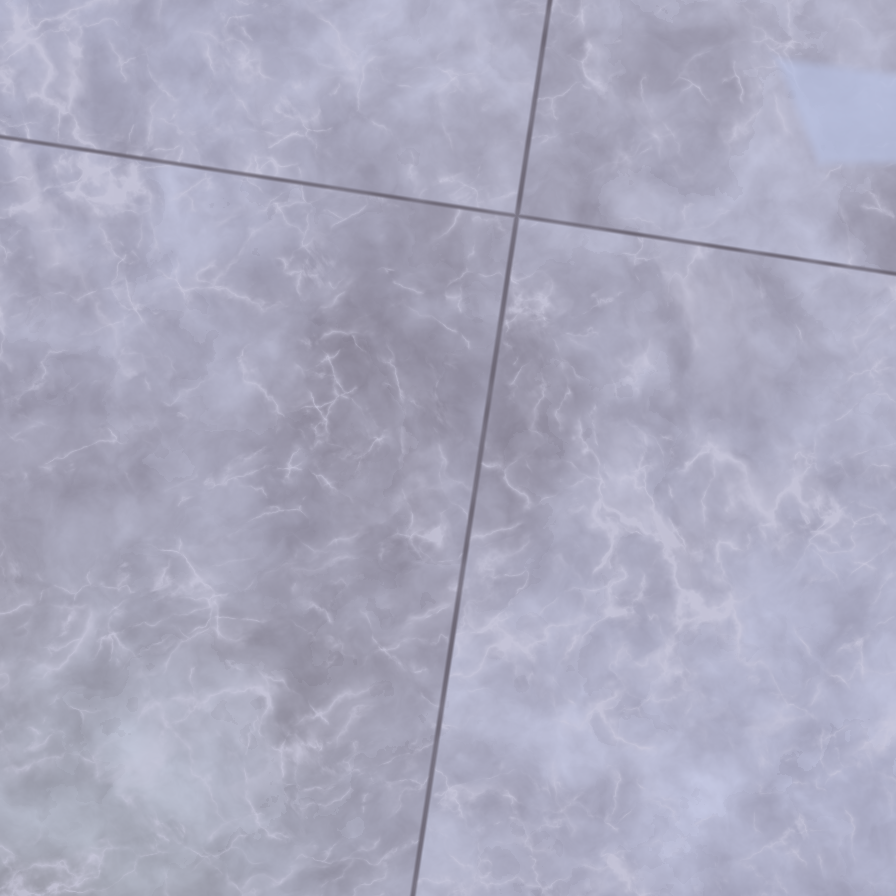
Reproduce this texture procedurally as a WebGL 2 fragment shader.

```glsl
#version 300 es
precision highp float;
// Grey-lilac marble floor: large tilted tiles meeting at one crossing, broken pale veins, window sheen.

#define CROSSING vec2(0.577, 0.759)
#define TILT 0.152
#define TILE_SIZE 1.2
#define JOINT_HALF vec2(0.0027, 0.0021)
#define JOINT_COLOR vec3(0.42, 0.40, 0.455)
#define STONE_DARK vec3(0.535, 0.52, 0.59)
#define STONE_LIGHT vec3(0.755, 0.76, 0.845)
#define VEIN_COLOR vec3(0.79, 0.785, 0.86)
#define SHEEN_COLOR vec3(0.72, 0.755, 0.88)
#define CLOUD_SCALE 4.5
#define VEIN_SCALE 5.0
#define VEIN_STRENGTH 0.75

uniform vec2 u_resolution;
out vec4 fragColor;

vec2 hash2(vec2 p) {
    vec3 h = fract(p.xyx * vec3(0.1031, 0.1030, 0.0973));
    h += dot(h, h.yzx + 33.33);
    return fract((h.xx + h.yz) * h.zy);
}

float valueNoise(vec2 p) {
    vec2 i = floor(p), f = fract(p);
    f = f * f * (3.0 - 2.0 * f);
    float low = mix(hash2(i).x, hash2(i + vec2(1, 0)).x, f.x);
    float high = mix(hash2(i + vec2(0, 1)).x, hash2(i + 1.0).x, f.x);
    return mix(low, high, f.y);
}

float fbm(vec2 p) {
    float sum = 0.0, amp = 0.52;
    for (int i = 0; i < 5; i++) {
        sum += amp * valueNoise(p);
        p = mat2(1.6, 1.2, -1.2, 1.6) * p + 7.3;
        amp *= 0.5;
    }
    return sum;
}

// Cellular noise: x = gap between the two nearest centres, y = random value of the cell.
vec2 cellular(vec2 p) {
    vec2 base = floor(p);
    float nearest = 9.0, second = 9.0, id = 0.0;
    for (int y = -1; y <= 1; y++)
    for (int x = -1; x <= 1; x++) {
        vec2 c = base + vec2(x, y);
        vec2 h = hash2(c);
        float d = length(c + h - p);
        if (d < nearest) { second = nearest; nearest = d; id = fract(h.x * 7.0 + h.y * 5.0); }
        else second = min(second, d);
    }
    return vec2(second - nearest, id);
}

// Short soft cracks running mostly along one direction
float streaks(vec2 p, float angle, float scale, vec2 bend) {
    float c = cos(angle), s = sin(angle);
    vec2 q = mat2(c, -s, s, c) * p * scale * vec2(0.75, 1.5);
    float gap = cellular(q + bend).x;
    float core = exp(-gap * 16.0) + 0.35 * exp(-gap * 5.0);
    float patches = smoothstep(0.46, 0.68, fbm(q * 0.9 + 19.0));
    float breaks = smoothstep(0.36, 0.64, fbm(q * 3.5 + 71.0));
    return core * patches * breaks;
}

float glow(vec2 uv, vec2 center, float falloff) {
    vec2 d = uv - center;
    return exp(-falloff * dot(d, d));
}

vec3 marble(vec2 p, vec2 uv) {
    vec2 warp = vec2(fbm(p * 6.0), fbm(p * 6.0 + 31.7)) - 0.5;
    vec2 jitter = vec2(fbm(p * 30.0 + 3.1), fbm(p * 30.0 + 57.0)) - 0.5;

    // Clouds, mottling, fine grain and broken fragments
    float clouds = fbm(p * CLOUD_SCALE + warp * 0.8) - 0.5;
    float mottle = fbm(p * 17.0 + warp * 2.0) - 0.5;
    float grain = fbm(p * 48.0 + jitter * 2.0) - 0.5;
    float shard = cellular(p * 6.5 + warp * 2.0 + jitter).y - 0.5;
    float tone = 0.46 + clouds * 0.85 + mottle * 0.62 + grain * 0.32 + shard * 0.13;

    // Room light: brighter at two corners, greener at a third
    float light = glow(uv, vec2(0.03, 0.95), 9.0) + glow(uv, vec2(0.95, 0.12), 5.0);
    tone += 0.17 * light - 0.10 * glow(uv, vec2(0.4, 0.65), 12.0);
    vec3 color = mix(STONE_DARK, STONE_LIGHT, clamp(tone, 0.0, 1.1));
    color += vec3(-0.006, 0.001, 0.016) * (light + clouds);
    color += vec3(-0.012, 0.004, -0.022) * glow(uv, vec2(0.1, 0.04), 14.0);

    // Veins: two steep or slanted families at a broad and a fine scale
    vec2 bend = warp * 0.9 + jitter * 0.35;
    float vein = streaks(p, -1.0, VEIN_SCALE, bend);
    vein += 0.7 * streaks(p + 4.7, 0.55, VEIN_SCALE * 1.3, bend);
    vein += 0.65 * streaks(p + 9.1, -0.9, VEIN_SCALE * 2.6, bend * 1.8);
    vein += 0.55 * streaks(p + 13.3, 0.5, VEIN_SCALE * 3.2, bend * 2.0);
    return mix(color, VEIN_COLOR, clamp(vein * VEIN_STRENGTH, 0.0, 0.8));
}

void main() {
    vec2 uv = gl_FragCoord.xy / u_resolution;
    float blur = 1.0 / min(u_resolution.x, u_resolution.y) + 0.0008;

    // Tilted tile grid, each tile cut from another part of the stone
    float c = cos(TILT), s = sin(TILT);
    vec2 p = mat2(c, s, -s, c) * (uv - CROSSING);
    vec2 tile = floor(p / TILE_SIZE);
    vec3 color = marble(p + hash2(tile + 11.0) * 40.0 + 20.0, uv);

    // Window reflection with slanted edges
    float left = uv.x - 0.862 - 0.41 * (0.938 - uv.y);
    float top = 0.938 - 0.13 * (uv.x - 0.862) - uv.y;
    float inside = min(min(left, top), uv.y - 0.815);
    color = mix(color, SHEEN_COLOR, 0.72 * smoothstep(-0.006, 0.012, inside));

    // Joints, soft and unevenly dirty
    vec2 d = abs(p - TILE_SIZE * round(p / TILE_SIZE));
    vec2 joint = 1.0 - smoothstep(JOINT_HALF - blur, JOINT_HALF + blur, d);
    float dirt = 0.75 + 0.25 * valueNoise(p * 45.0);
    color = mix(color, JOINT_COLOR, max(joint.x, joint.y) * dirt);

    fragColor = vec4(color, 1.0);
}
```
